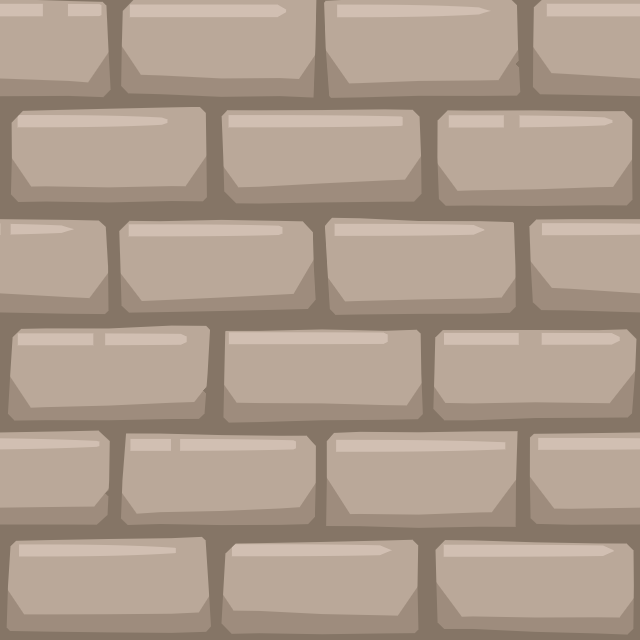
A WebGL 2 fragment shader for this texture:

```glsl
#version 300 es
precision highp float;

uniform vec2 u_resolution;
out vec4 outColor;

// Layout, with one row of bricks as the unit of length
const float ROWS = 6.0;
const float COLUMNS = 3.0;
const float BRICK_LENGTH = 2.0;
const float JOINT_DRIFT = 0.09;
const float EVEN_SHIFT = 0.02;
const vec2 HALF_SIZE = vec2(0.93, 0.432);

// Wear on the outlines
const float CORNER_JITTER = 0.034;
const float EDGE_KINK = 0.01;
const float CORNER_CUT = 0.11;
const float CHIP_SIZE = 0.03;
const float CHIP_CHANCE = 0.2;

// Shaded lower bevel
const float BEVEL_HEIGHT = 0.155;
const float BEVEL_VARIATION = 0.035;
const float BEVEL_TILT = 0.045;
const float BEVEL_STEEPNESS = 1.4;
const vec2 BEVEL_REACH = vec2(0.3, 0.46);

// Highlight along the top
const float SHINE_DEPTH = 0.1;
const float SHINE_HALF = 0.056;
const float SPLIT_CHANCE = 0.33;

const vec3 MORTAR = vec3(0.52, 0.46, 0.40);
const vec3 BEVEL = vec3(0.62, 0.55, 0.49);
const vec3 FACE = vec3(0.73, 0.66, 0.60);
const vec3 SHINE = vec3(0.82, 0.75, 0.70);

float hash(vec2 cell, float salt) {
    vec3 q = fract(vec3(cell + 1.0, salt) * vec3(0.1031, 0.1030, 0.0973));
    q += dot(q, q.yzx + 33.33);
    return fract((q.x + q.y) * q.z);
}

float signedHash(vec2 cell, float salt) {
    return 2.0 * hash(cell, salt) - 1.0;
}

// Straight segments between random heights
float kinks(float x, vec2 cell, float salt) {
    float s = x * 1.7 + 7.0;
    float i = floor(s);
    return EDGE_KINK * mix(signedHash(cell, salt + i), signedHash(cell, salt + i + 1.0), s - i);
}

// How far one edge is moved at t, from 0 to 1 along it
float edgeShift(float t, float along, vec2 cell, float salt) {
    float slant = mix(signedHash(cell, salt), signedHash(cell, salt + 1.0), t);
    return CORNER_JITTER * slant + kinks(along, cell, salt + 2.0);
}

// Distances inward from the edges: left, right, bottom, top
vec4 edgeInsets(vec2 p, vec2 cell) {
    vec2 t = clamp(0.5 + 0.5 * p / HALF_SIZE, 0.0, 1.0);
    vec4 inset = vec4(HALF_SIZE + p, HALF_SIZE - p).xzyw;
    inset.x += edgeShift(t.y, p.y, cell, 11.0);
    inset.y += edgeShift(t.y, p.y, cell, 41.0);
    inset.z += edgeShift(t.x, p.x, cell, 71.0);
    inset.w += edgeShift(t.x, p.x, cell, 101.0);
    return inset;
}

float brickDistance(vec2 p, vec4 inset, vec2 cell) {
    // A small notch in a few right edges
    float notch = max(0.0, CHIP_SIZE - abs(p.y + 0.3 * hash(cell, 131.0)));
    inset.y -= hash(cell, 132.0) < CHIP_CHANCE ? notch : 0.0;

    float d = -min(min(inset.x, inset.y), min(inset.z, inset.w));
    for (int i = 0; i < 4; i++) {
        float side = (i & 1) == 0 ? inset.x : inset.y;
        float level = i < 2 ? inset.z : inset.w;
        float cut = CORNER_CUT * hash(cell, 140.0 + float(i));
        d = max(d, (cut - side - level) * 0.7071);
    }
    return d;
}

// The lit face: above a tilted line and two diagonal corners
float faceDistance(vec2 p, vec4 inset, vec2 cell) {
    float height = BEVEL_HEIGHT + BEVEL_VARIATION * signedHash(cell, 150.0);
    float d = height + BEVEL_TILT * signedHash(cell, 151.0) * p.x - inset.z;
    vec2 reach = mix(BEVEL_REACH.xx, BEVEL_REACH.yy, vec2(hash(cell, 152.0), hash(cell, 153.0)));
    vec2 corners = (reach - BEVEL_STEEPNESS * inset.xy - inset.z) / length(vec2(BEVEL_STEEPNESS, 1.0));
    return max(d, max(corners.x, corners.y));
}

// A bar with a thinner right end, sometimes split by a gap
float shineDistance(vec2 p, vec2 cell) {
    float start = -0.84 + 0.04 * signedHash(cell, 160.0);
    float end = mix(0.52, 0.9, hash(cell, 161.0));
    float run = clamp((p.x - start) / (end - start), 0.0, 1.0);
    float thin = 0.6 * hash(cell, 162.0) * run * run * run;
    float tip = min(1.0, (end - p.x) * 9.0 + hash(cell, 167.0));
    float level = HALF_SIZE.y - SHINE_DEPTH + 0.012 * signedHash(cell, 163.0);
    float d = max(abs(p.y - level) - SHINE_HALF * (1.0 - thin) * tip, max(start - p.x, p.x - end));

    float gapX = mix(start + 0.25, end - 0.4, hash(cell, 164.0));
    float gapHalf = mix(0.03, 0.13, hash(cell, 165.0));
    bool isSplit = hash(cell, 166.0) < SPLIT_CHANCE;
    return isSplit ? max(d, gapHalf - abs(p.x - gapX)) : d;
}

void main() {
    vec2 p = gl_FragCoord.xy / u_resolution * ROWS;
    float pixel = ROWS / min(u_resolution.x, u_resolution.y);

    // Running bond: odd rows move by half a brick and have uneven lengths
    float row = floor(p.y);
    float odd = mod(row, 2.0);
    float x = p.x - mix(EVEN_SHIFT, JOINT_DRIFT * sin(6.28319 * p.x / ROWS), odd);
    float along = x / BRICK_LENGTH + 0.5 * odd;
    vec2 cell = vec2(mod(floor(along), COLUMNS), row);

    // Upper rows sit higher and grow a little taller
    float rise = 0.005 * (row - 1.5) * (row - 1.5) - 0.005;
    vec2 local = vec2((fract(along) - 0.5) * BRICK_LENGTH, (fract(p.y) - 0.5 - rise) / (1.0 + rise));

    vec4 inset = edgeInsets(local, cell);
    float brickEdge = brickDistance(local, inset, cell);
    vec3 distances = vec3(brickEdge, faceDistance(local, inset, cell), shineDistance(local, cell));
    vec3 cover = clamp(0.5 - distances / pixel, 0.0, 1.0);

    vec3 brick = mix(BEVEL, mix(FACE, SHINE, cover.z), cover.y);
    outColor = vec4(mix(MORTAR, brick, cover.x), 1.0);
}
```
